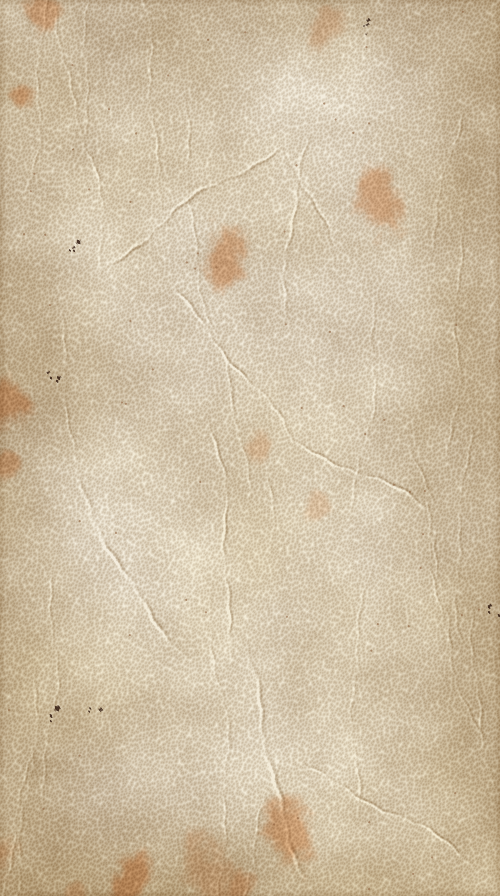
A Shadertoy shader for this texture:

```glsl
// Aged, creased paper: a cream-to-umber tone driven by layered sines and
// cellular grain, embossed with wandering creases, then marked with rusty
// stains and dark specks. Lengths are fractions of the canvas height.

const vec3 CREAM = vec3(0.89, 0.85, 0.775);
const vec3 UMBER = vec3(0.63, 0.53, 0.40);
const vec3 RUST  = vec3(0.56, 0.38, 0.24);
const vec3 INK   = vec3(0.20, 0.11, 0.07);

vec2 hash2(vec2 p) {
    vec3 q = fract(vec3(p.xyx) * vec3(0.1031, 0.1030, 0.0973));
    q += dot(q, q.yzx + 33.33);
    return fract((q.xx + q.yz) * q.zy);
}

// Cellular noise: x = distance to the nearest point, y = its random id
vec2 cellular(vec2 p) {
    vec2 cell = floor(p), nearest = vec2(9.0, 0.0);
    for (int y = -1; y <= 1; y++)
    for (int x = -1; x <= 1; x++) {
        vec2 id = cell + vec2(x, y);
        float d = length(id + hash2(id) - p);
        if (d < nearest.x) nearest = vec2(d, hash2(id + 71.0).x);
    }
    return nearest;
}

// Layered, turned and bent sines, about -0.7 to 0.7
float clouds(vec2 p) {
    float sum = 0.0, amp = 0.5;
    for (int i = 0; i < 6; i++) {
        p = mat2(0.8, 0.6, -0.6, 0.8) * p + 3.1;
        sum += amp * sin(p.x + 1.2 * sin(p.y * 1.1)) * cos(p.y * 0.9 + sin(p.x * 0.7));
        p *= 1.9;
        amp *= 0.6;
    }
    return sum;
}

float bell(float x) { return exp(-x * x); }

// Light ridge with a shadow on one side, wandering from a to b
float crease(vec2 p, vec2 a, vec2 b, float width, float seed) {
    float len = distance(a, b);
    vec2 dir = (b - a) / len;
    float along = dot(p - a, dir);
    float across = dot(p - a, vec2(-dir.y, dir.x))
        + 0.008 * sin(along * 17.0 + seed)
        + 0.003 * sin(along * 47.0 + seed * 2.0)
        + 0.001 * sin(along * 190.0 + seed * 3.0);
    float fade = smoothstep(0.0, 0.05, along) * (1.0 - smoothstep(len - 0.06, len, along));
    float worn = 0.65 + 0.35 * sin(along * 70.0 + seed * 5.0);
    return fade * worn * (bell(across / width) - 0.85 * bell(across / width - 1.7));
}

float mainCreases(vec2 p) {
    float sum = crease(p, vec2(0.19, 0.70), vec2(0.33, 0.49), 0.0015, 1.0);
    sum += crease(p, vec2(0.31, 0.52), vec2(0.50, 0.41), 0.0015, 2.0);
    sum += crease(p, vec2(0.23, 0.54), vec2(0.27, 0.24), 0.0015, 3.5);
    sum += crease(p, vec2(0.26, 0.29), vec2(0.35, 0.00), 0.0020, 4.2);
    sum += crease(p, vec2(0.07, 0.47), vec2(0.22, 0.25), 0.0019, 5.1);
    sum += crease(p, vec2(0.35, 0.86), vec2(0.31, 0.63), 0.0016, 6.3);
    sum += crease(p, vec2(0.33, 0.16), vec2(0.54, 0.02), 0.0015, 7.7);
    sum -= crease(p, vec2(0.10, 0.69), vec2(0.34, 0.85), 0.0016, 8.4);
    sum -= 0.7 * crease(p, vec2(0.31, 0.85), vec2(0.38, 0.68), 0.0016, 9.0);
    return sum;
}

// Fainter creases scattered over the sheet, mostly running downwards
float fineCreases(vec2 p, float sheetWidth) {
    float sum = 0.0;
    for (int i = 0; i < 22; i++) {
        vec2 h = hash2(vec2(i, 5)), k = hash2(vec2(i, 19));
        vec2 start = vec2(h.x * sheetWidth, 0.15 + 0.9 * h.y);
        vec2 run = (0.14 + 0.3 * k.x) * vec2(0.6 * (k.y - 0.5), -1.0);
        sum += crease(p, start, start + run, 0.0014, float(i) * 2.3);
    }
    return sum;
}

// Blotches crowding the sides and the foot of the sheet
float stains(vec2 p, float sheetWidth) {
    float cover = 0.0, ragged = clouds(p * 55.0);
    for (int i = 0; i < 15; i++) {
        vec2 h = hash2(vec2(i, 43)), k = hash2(vec2(i, 87));
        vec2 centre = vec2(sheetWidth * (0.5 - 0.5 * cos(3.14159 * h.x)), pow(h.y, 1.7));
        float radius = mix(0.012, 0.042, k.x * k.x);
        float d = length((p - centre) * vec2(1.15, 0.9)) + 0.6 * radius * ragged;
        cover = max(cover, (0.2 + 0.4 * k.y) * (1.0 - smoothstep(0.35 * radius, 1.2 * radius, d)));
    }
    return cover;
}

// Small clusters of dark spots
float specks(vec2 p, float sheetWidth, float blur) {
    float cover = 0.0;
    for (int i = 0; i < 24; i++) {
        vec2 home = hash2(vec2(i / 4, 131)), h = hash2(vec2(i, 157));
        vec2 centre = home * vec2(sheetWidth, 1.0) + 0.016 * (h - 0.5);
        float radius = 0.0008 + 0.0026 * h.x * h.y;
        float d = length(p - centre) + 0.0006 * sin(p.x * 1500.0 + p.y * 1100.0);
        cover = max(cover, 1.0 - smoothstep(radius - blur, radius + blur, d));
    }
    return cover;
}

void mainImage(out vec4 fragColor, in vec2 fragCoord) {
    vec2 p = fragCoord / iResolution.y;
    float sheetWidth = iResolution.x / iResolution.y;
    float blur = 0.8 / iResolution.y;

    // Broad tone: pale centre, darker ragged border
    float broad = clouds(p * 6.0 + 2.0), mottle = clouds(p * 38.0);
    vec2 inset = min(p, vec2(sheetWidth, 1.0) - p);
    float border = 1.0 - smoothstep(0.0, 0.14, min(inset.x, inset.y) + 0.04 * broad);
    float rim = 1.0 - smoothstep(0.0, 0.008, min(inset.x, inset.y));
    float tone = 0.90 + 0.22 * broad + 0.14 * mottle - 0.38 * border - 0.2 * rim;

    // Fine grain with a slanted weave
    vec2 slant = mat2(0.86, 0.5, -0.5, 0.86) * p;
    tone += 0.65 * (cellular(slant * vec2(330.0, 250.0)).x - 0.46);
    tone += 0.035 * sin(slant.x * 850.0 + 2.0 * mottle) * sin(slant.y * 620.0);

    // Creases
    tone += 0.55 * mainCreases(p) + 0.30 * fineCreases(p, sheetWidth);
    vec3 color = mix(UMBER, CREAM, clamp(tone, -0.4, 1.25));

    // Yellowing, stains and specks
    float yellowing = clamp(0.5 * border + 0.5 - 0.6 * p.y + 0.5 * clouds(p * 9.0 + 7.0), 0.0, 1.0);
    color *= mix(vec3(1.0), vec3(1.0, 0.985, 0.92), yellowing);
    color = mix(color, color * RUST * 1.6, stains(p, sheetWidth));
    vec2 fleck = cellular(p * 60.0);
    float fleckCover = step(0.97, fleck.y) * (1.0 - smoothstep(0.03, 0.11, fleck.x));
    color = mix(color, RUST, 0.6 * fleckCover);
    color = mix(color, INK, 0.85 * specks(p, sheetWidth, blur));

    fragColor = vec4(color, 1.0);
}
```
